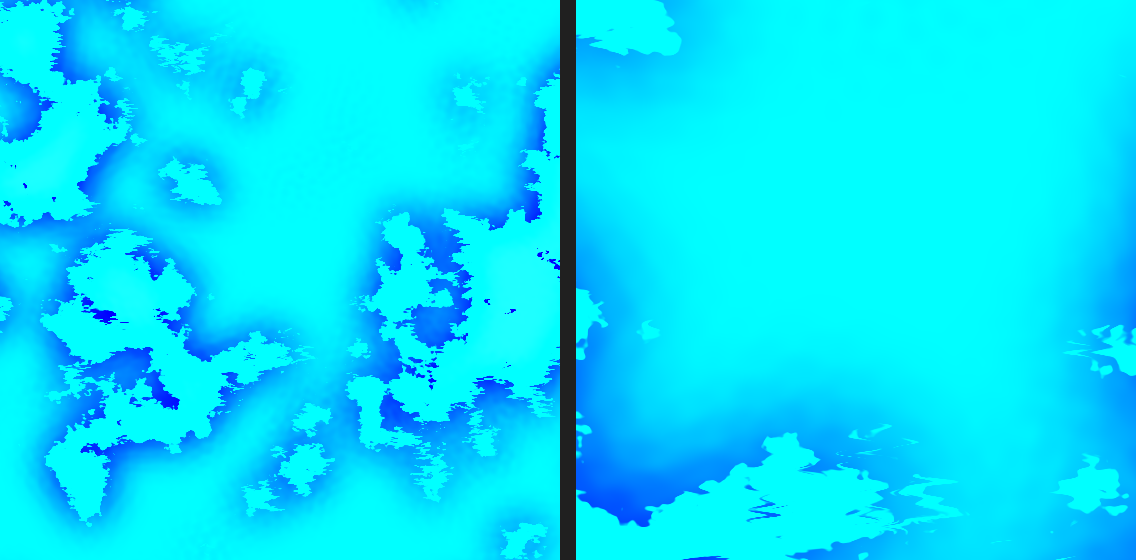
Left, the full canvas; right, a detail of the centre.
This texture is drawn by a Shadertoy shader. Its source:

```glsl
const float TAU = 6.2831853;
const float GOLDEN_ANGLE = 2.3999632;
const int GLOW_SAMPLES = 80;
const vec3 CYAN = vec3(0.0, 1.0, 1.0);
const vec3 BLUE = vec3(0.0, 0.0, 1.0);

float hash(vec2 p) {
    return fract(sin(dot(p, vec2(127.1, 311.7))) * 43758.5453);
}

// Smooth value noise, centred on zero
float noise(vec2 p) {
    vec2 cell = floor(p);
    vec2 f = fract(p);
    f = f * f * (3.0 - 2.0 * f);
    float low = mix(hash(cell), hash(cell + vec2(1, 0)), f.x);
    float high = mix(hash(cell + vec2(0, 1)), hash(cell + vec2(1, 1)), f.x);
    return mix(low, high, f.y) - 0.5;
}

float fbm(vec2 p, int octaves, float persistence) {
    mat2 turn = mat2(0.8, 0.6, -0.6, 0.8);
    float sum = 0.0;
    float amplitude = 0.5;
    for (int i = 0; i < octaves; i++) {
        sum += amplitude * noise(p);
        p = turn * p * 2.0 + 17.3;
        amplitude *= persistence;
    }
    return sum;
}

// Broad swell that gathers the islands into one wrapped cluster
float clustering(vec2 uv, vec2 centre) {
    vec2 wave = cos(TAU * (uv - centre));
    return 0.09 * wave.x + 0.05 * wave.y;
}

// Positive inside the islands
float islandField(vec2 uv, int octaves, float threshold) {
    return fbm(uv * 9.0 + 3.7, octaves, 0.62) + clustering(uv, vec2(0.08, 0.47)) - threshold;
}

// Shifts thin rows sideways to comb the coastlines
vec2 combRows(vec2 uv, float amount) {
    float patches = smoothstep(-0.2, 0.3, noise(uv * 12.0 + 41.0));
    float shift = noise(uv * vec2(20.0, 300.0));
    return uv + vec2(amount * patches * shift, 0.0);
}

// Island coverage averaged over a soft disc
float blurredCoverage(vec2 uv, float radius, float threshold) {
    float sum = 0.0;
    float total = 0.0;
    for (int i = 0; i < GLOW_SAMPLES; i++) {
        float t = (float(i) + 0.5) / float(GLOW_SAMPLES);
        float angle = float(i) * GOLDEN_ANGLE;
        vec2 offset = radius * sqrt(t) * vec2(cos(angle), sin(angle));
        float weight = pow(1.0 - t, 3.0);
        sum += weight * smoothstep(-0.06, 0.06, islandField(uv + offset, 3, threshold));
        total += weight;
    }
    return sum / total;
}

void mainImage(out vec4 fragColor, in vec2 fragCoord) {
    vec2 uv = fragCoord / iResolution.xy;
    float threshold = 0.115;

    // Blue halo, deepest in gaps enclosed by islands
    float coverage = blurredCoverage(uv, 0.11, threshold);
    vec3 halo = mix(CYAN, BLUE, clamp(1.15 * coverage, 0.0, 1.0));

    // Flat islands, slightly paler in their dense interior
    vec3 island = CYAN + vec3(0.12, 0.0, 0.0) * smoothstep(0.8, 1.0, coverage);

    // Ragged coastline with short horizontal streaks
    vec2 combed = combRows(uv, 0.03);
    float streaks = 0.05 * noise(uv * vec2(44.0, 280.0) + 9.0);
    float field = islandField(combed, 6, threshold) + streaks;
    float mask = smoothstep(-0.008, 0.008, field);

    fragColor = vec4(mix(halo, island, mask), 1.0);
}
```
